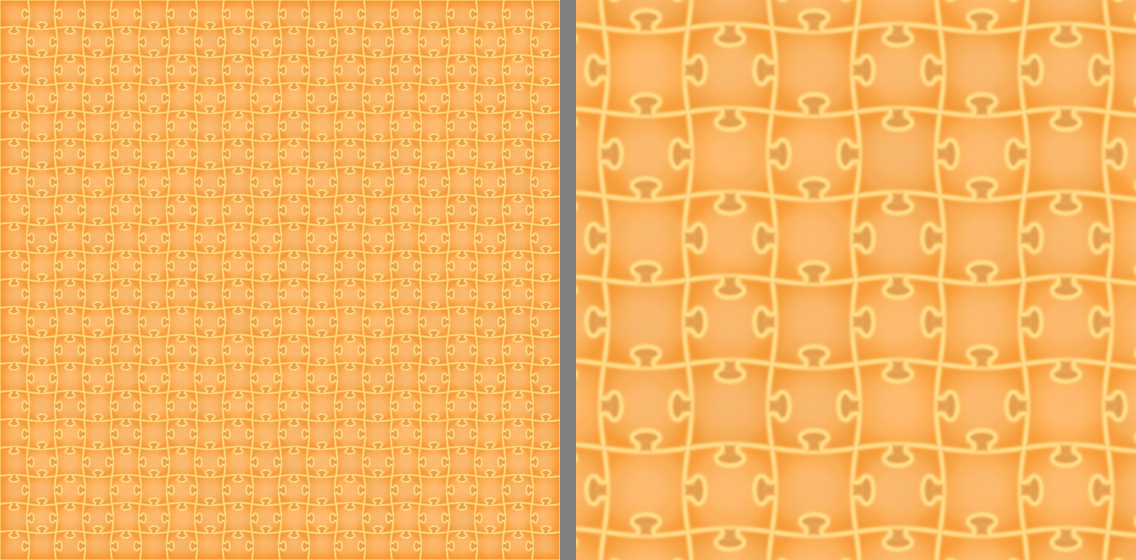
Left, the full canvas; right, a detail of the centre.
A three.js fragment shader for this pattern:

```glsl
varying vec2 vUv;

#define PIECES 20.0
#define LINE_HALF_WIDTH 0.022
#define SOFTNESS 0.02
#define BOW 0.045
#define CENTRE_COLOR vec3(0.985, 0.725, 0.43)
#define BODY_COLOR vec3(0.98, 0.685, 0.345)
#define CORNER_COLOR vec3(0.96, 0.61, 0.22)
#define TAB_COLOR vec3(0.89, 0.625, 0.30)
#define HALO_COLOR vec3(1.0, 0.77, 0.43)
#define LINE_COLOR vec3(1.0, 0.86, 0.53)
#define RIM_COLOR vec3(0.98, 0.57, 0.16)

const float PI = 3.14159265;

float hash(vec2 p) {
  return fract(sin(dot(p, vec2(127.1, 311.7))) * 43758.5453);
}

float valueNoise(vec2 p) {
  vec2 i = floor(p);
  vec2 f = fract(p);
  f = f * f * (3.0 - 2.0 * f);
  return mix(mix(hash(i), hash(i + vec2(1.0, 0.0)), f.x),
             mix(hash(i + vec2(0.0, 1.0)), hash(i + 1.0), f.x), f.y);
}

float smoothMin(float a, float b, float k) {
  float h = max(k - abs(a - b), 0.0) / k;
  return min(a, b) - 0.25 * h * h * k;
}

float ellipseDistance(vec2 p, vec2 radii) {
  float k = length(p / radii);
  return k * (k - 1.0) / max(length(p / (radii * radii)), 0.001);
}

float boxDistance(vec2 p, vec2 halfSize) {
  vec2 d = abs(p) - halfSize;
  return length(max(d, 0.0)) + min(max(d.x, d.y), 0.0);
}

// p.x runs along the edge from its midpoint, p.y points towards the tab.
// Returns the signed distance to the cut and to the tab alone.
vec2 edgeDistances(vec2 p) {
  float base = p.y + BOW * cos(PI * p.x);
  float head = ellipseDistance(p - vec2(0.0, 0.125), vec2(0.165, 0.085));
  float neck = boxDistance(p - vec2(0.0, 0.03), vec2(0.09, 0.09));
  float tab = smoothMin(head, neck, 0.05);
  return vec2(smoothMin(base, tab, 0.04), max(tab, -base));
}

// Straight cut along the outer border, interlocking cuts elsewhere.
vec2 cutDistances(vec2 p, float lineIndex) {
  bool border = lineIndex < 0.5 || lineIndex > PIECES - 0.5;
  return border ? vec2(abs(p.y) + 0.01, 1.0) : edgeDistances(p);
}

void main() {
  vec2 p = vUv * PIECES;
  vec2 cell = floor(p);
  vec2 local = fract(p) - 0.5;
  vec2 nearestLine = floor(p + 0.5);
  vec2 offset = p - nearestLine;

  // Tab directions: columns alternate, rows follow a five-step cycle
  float upward = mod(cell.x, 2.0) * 2.0 - 1.0;
  float rowFlip = 1.0 - 2.0 * mod(mod(cell.y, 5.0), 2.0);
  float rightward = (1.0 - 2.0 * mod(nearestLine.x, 2.0)) * rowFlip;

  vec2 across = cutDistances(vec2(local.x, offset.y * upward), nearestLine.y);
  vec2 upright = cutDistances(vec2(local.y, offset.x * rightward), nearestLine.x);
  float cut = min(abs(across.x), abs(upright.x));
  float tab = min(across.y, upright.y);

  // Piece body: pale centre, saturated corners
  float radius = length(local);
  float mottling = valueNoise(p * 3.5) - 0.5;
  vec3 color = mix(CENTRE_COLOR, BODY_COLOR, smoothstep(0.12, 0.42, radius));
  color = mix(color, CORNER_COLOR, smoothstep(0.34, 0.6, radius + 0.12 * mottling));
  color *= 1.0 + 0.02 * (hash(cell) - 0.5) + 0.015 * mottling;

  // Muted tabs
  color = mix(color, TAB_COLOR, 0.95 * smoothstep(0.02, -0.03, tab));

  // Warm canvas rim
  vec2 inset = min(vUv, 1.0 - vUv);
  color = mix(color, RIM_COLOR, 0.7 * exp(-min(inset.x, inset.y) / 0.012));

  // Cut line with a soft halo
  color = mix(color, HALO_COLOR, 0.65 * smoothstep(0.065, 0.02, cut));
  float line = smoothstep(LINE_HALF_WIDTH + SOFTNESS, LINE_HALF_WIDTH - SOFTNESS, cut);
  color = mix(color, LINE_COLOR, line);

  gl_FragColor = vec4(color, 1.0);
}
```
